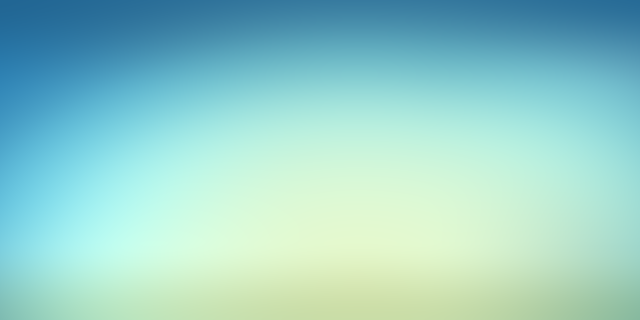
This background is drawn by a Shadertoy shader. Its source:

```glsl
#define GLOW_CENTER vec2(0.56, 0.15)
#define RADIUS_LEFT 0.47
#define RADIUS_RIGHT 0.53
#define RADIUS_UP 0.55
#define RAMP_STEP 0.3
#define FLOOR_TINT vec3(0.89, 0.885, 0.80)
#define LEFT_LOW vec3(0.12, 0.10, 0.08)
#define LEFT_HIGH vec3(0.0, 0.07, 0.11)
#define RIGHT_SLOPE vec3(0.36, 0.36, 0.28)

// Colours from the pale core out to the deep blue rim
const vec3 ramp[7] = vec3[7](
    vec3(0.90, 0.97, 0.79),
    vec3(0.89, 0.98, 0.82),
    vec3(0.83, 0.97, 0.85),
    vec3(0.69, 0.93, 0.88),
    vec3(0.43, 0.74, 0.79),
    vec3(0.22, 0.48, 0.62),
    vec3(0.13, 0.40, 0.58)
);

// Smooth quadratic blend through the ramp
vec3 glowColor(float distanceFromCore) {
    float position = distanceFromCore / RAMP_STEP;
    vec3 sum = vec3(0.0);
    float total = 0.0;
    for (int i = 0; i < 7; i++) {
        float offset = abs(position - float(i));
        if (i == 6 && position > 6.0) offset = 0.0;
        float weight = offset < 0.5 ? 0.75 - offset * offset
                                    : 0.5 * pow(max(1.5 - offset, 0.0), 2.0);
        sum += ramp[i] * weight;
        total += weight;
    }
    return sum / total;
}

// Elliptical distance, wider on the right
float glowDistance(vec2 uv) {
    vec2 offset = uv - GLOW_CENTER;
    float radiusX = offset.x < 0.0 ? RADIUS_LEFT : RADIUS_RIGHT;
    return length(offset / vec2(radiusX, RADIUS_UP));
}

void mainImage(out vec4 fragColor, in vec2 fragCoord) {
    vec2 uv = fragCoord / iResolution.xy;
    vec3 color = glowColor(glowDistance(uv));

    // Warm shade along the bottom
    color *= mix(vec3(1.0), FLOOR_TINT, 1.0 - smoothstep(0.0, 0.25, uv.y));

    // Side tints, fading toward the top
    float belowTop = 1.0 - smoothstep(0.7, 1.0, uv.y);
    float left = 1.0 - smoothstep(0.0, 0.5, uv.x);
    float right = smoothstep(0.65, 1.0, uv.x);
    color += mix(LEFT_LOW, LEFT_HIGH, smoothstep(0.0, 0.4, uv.y)) * left * belowTop;
    color += RIGHT_SLOPE * max(uv.y - 0.48, -0.25) * right * belowTop;

    fragColor = vec4(clamp(color, 0.0, 1.0), 1.0);
}
```
